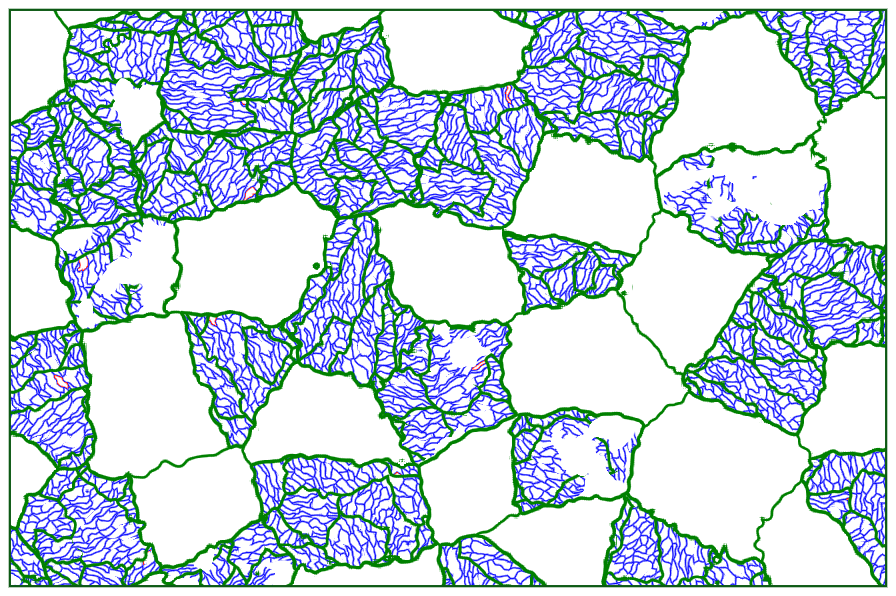
Reproduce this texture procedurally as a Shadertoy shader.

```glsl
// Outlined grain map: blank grains and grains packed with fine blue laths, ringed in green

vec2 hash22(vec2 p) {
    vec3 h = fract(p.xyx * vec3(0.1031, 0.1030, 0.0973));
    h += dot(h, h.yzx + 33.33);
    return fract((h.xx + h.yz) * h.zy);
}

// Smooth two-channel noise centred on zero
vec2 wobble(vec2 p) {
    vec2 i = floor(p), f = fract(p);
    f = f * f * (3.0 - 2.0 * f);
    vec2 low = mix(hash22(i), hash22(i + vec2(1, 0)), f.x);
    vec2 high = mix(hash22(i + vec2(0, 1)), hash22(i + 1.0), f.x);
    return mix(low, high, f.y) - 0.5;
}

mat2 rotation(float a) {
    return mat2(cos(a), sin(a), -sin(a), cos(a));
}

struct Cell {
    float edge;      // distance to the border, in canvas units
    float group;     // neighbours of equal group merge
    vec2 id;
    vec2 neighbour;
};

vec2 seedPoint(vec2 id) {
    return id + 0.06 + 0.88 * hash22(id);
}

float groupOf(vec2 id, float groups) {
    return floor(hash22(id + 57.0).x * groups);
}

// Voronoi cells of the given size; the warp's Jacobian keeps line widths even
Cell voronoi(vec2 p, vec2 size, float groups, mat2 jacobian) {
    vec2 q = p / size, base = floor(q), home = vec2(0);
    Cell c = Cell(1.0, 0.0, base, base);
    float nearest = 100.0;
    for (int y = -1; y <= 1; y++)
    for (int x = -1; x <= 1; x++) {
        vec2 id = base + vec2(x, y);
        vec2 r = seedPoint(id) - q;
        if (dot(r, r) < nearest) {
            nearest = dot(r, r);
            home = r;
            c.id = id;
        }
    }
    c.group = groupOf(c.id, groups);
    for (int y = -2; y <= 2; y++)
    for (int x = -2; x <= 2; x++) {
        vec2 id = c.id + vec2(x, y);
        if (groupOf(id, groups) == c.group) continue;
        vec2 r = seedPoint(id) - q;
        vec2 n = normalize(r - home);
        float slope = max(length((n / size) * jacobian), 0.3 * length(n / size));
        float d = dot(0.5 * (r + home), n) / slope;
        if (d < c.edge) {
            c.edge = d;
            c.neighbour = id;
        }
    }
    return c;
}

// Alternate grains are filled, and a few more at random
bool isFilled(vec2 id) {
    return mod(id.x + id.y, 2.0) < 0.5 || hash22(id + 3.0).y > 0.87;
}

float stroke(float d, float halfWidth, float softness) {
    return clamp((halfWidth - d) * iResolution.y / softness + 0.5, 0.0, 1.0);
}

void mainImage(out vec4 fragColor, in vec2 fragCoord) {
    const vec3 green = vec3(0.0, 0.5, 0.0);
    const vec3 blue = vec3(0.0, 0.0, 1.0);
    const vec3 red = vec3(1.0, 0.0, 0.0);
    vec2 p = fragCoord / iResolution.y;
    vec3 color = vec3(1.0);

    // Warped coordinates for the borders and for the laths
    vec2 ragged = p + 0.06 * wobble(p * 6.0) + 0.018 * wobble(p * 33.0)
                + 0.010 * wobble(p * 83.0);
    vec2 bent = p + 0.012 * wobble(p * 55.0) + 0.004 * wobble(p * 130.0);
    mat2 raggedJacobian = mat2(dFdx(ragged), dFdy(ragged)) * iResolution.y;
    mat2 bentJacobian = mat2(dFdx(bent), dFdy(bent)) * iResolution.y;

    // Large grains with ragged borders
    Cell grain = voronoi(ragged + 7.3, vec2(0.2, 0.18), 100000.0, raggedJacobian);
    bool filled = isFilled(grain.id);

    if (filled) {
        vec2 kind = hash22(grain.id + 11.0);

        // Packets inside the grain, some of them long and parallel
        mat2 turn = rotation(kind.x * 6.283);
        vec2 packetSize = mix(vec2(0.06, 0.07), vec2(0.032, 0.14), kind.y * kind.y);
        Cell packet = voronoi(turn * ragged + 20.0, packetSize, 5.0, turn * raggedJacobian);

        // Laths share one direction in each packet
        vec2 trait = hash22(grain.id * 3.0 + packet.group * 17.0);
        mat2 tilt = rotation(trait.x * 6.283);
        vec2 lathSize = mix(vec2(0.0115, 0.018), vec2(0.0092, 0.034), trait.y);
        Cell lath = voronoi(tilt * bent + 5.0 + trait, lathSize, 8.0, tilt * bentJacobian);

        // A few grains are only partly covered
        float patchy = step(0.87, hash22(grain.id + 29.0).x);
        float bare = wobble(turn * ragged * 11.0).x + 0.6 * wobble(ragged * 31.0).y;
        float cover = 1.0 - patchy * smoothstep(0.08, 0.1, bare);
        float isRed = step(0.9985, hash22(lath.id + 71.0).x);
        color = mix(color, mix(blue, red, isRed), cover * stroke(lath.edge, 0.0012, 1.5));
        color = mix(color, green, cover * stroke(packet.edge, 0.0026, 1.2));
    }

    // Grain borders, thinner between two blank grains
    bool besideFill = filled || isFilled(grain.neighbour);
    color = mix(color, green, stroke(grain.edge, besideFill ? 0.0031 : 0.0023, 1.2));

    // Frame and blank margin
    vec2 halfCanvas = 0.5 * iResolution.xy / iResolution.y;
    vec2 inset = abs(p - halfCanvas) - halfCanvas + 0.0165;
    float frame = max(inset.x, inset.y);
    color = mix(color, vec3(1.0), stroke(-frame, 0.0, 1.0));
    color = mix(color, vec3(0.05, 0.35, 0.08), stroke(abs(frame), 0.0019, 1.0));

    fragColor = vec4(color, 1.0);
}
```
